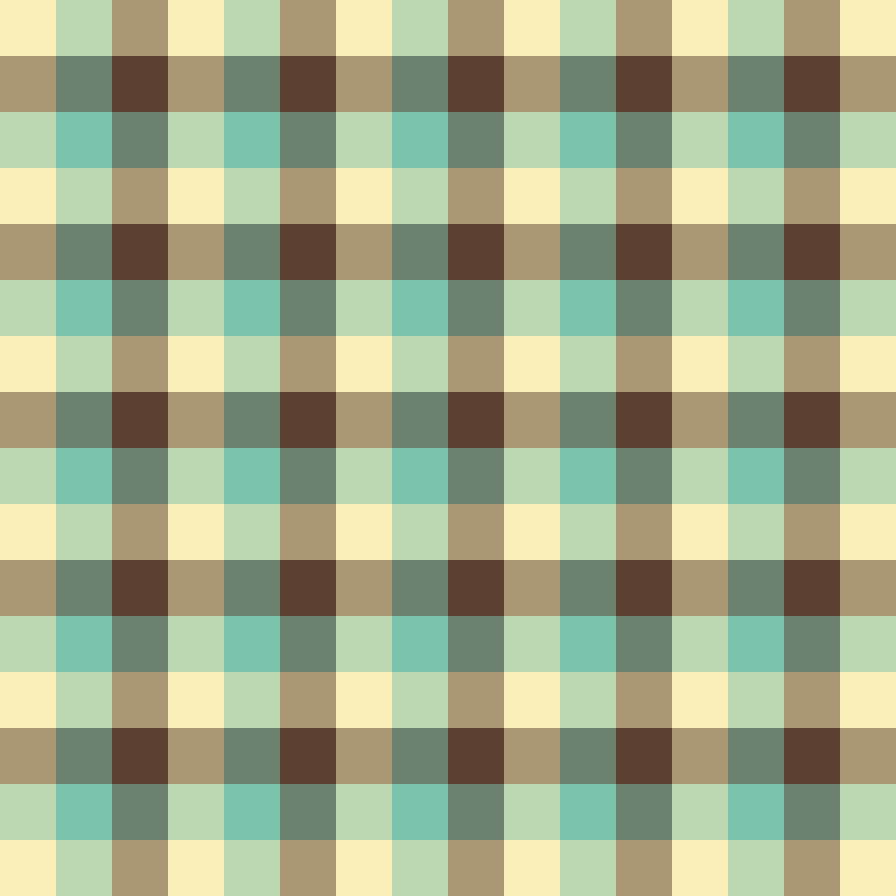
A Shadertoy shader for this pattern:

```glsl
// Stripe order from the lower left: cream, teal, brown
vec3 stripeColor(float index) {
    float k = mod(index, 3.0);
    if (k < 0.5) return vec3(0.982, 0.933, 0.722);
    if (k < 1.5) return vec3(0.486, 0.765, 0.678);
    return vec3(0.365, 0.255, 0.188);
}

// Stripes of unit width, blended over one pixel at the nearest boundary
vec3 stripes(float t, float pixel) {
    float edge = floor(t + 0.5);
    float blend = clamp((t - edge) / pixel + 0.5, 0.0, 1.0);
    return mix(stripeColor(edge - 1.0), stripeColor(edge), blend);
}

void mainImage(out vec4 fragColor, in vec2 fragCoord) {
    // Sixteen stripes each way: five and a third repeats
    vec2 pixel = 16.0 / iResolution.xy;
    vec2 p = fragCoord * pixel;

    // Equal weave of upright and level stripes
    vec3 color = 0.5 * (stripes(p.x, pixel.x) + stripes(p.y, pixel.y));
    fragColor = vec4(color, 1.0);
}
```
